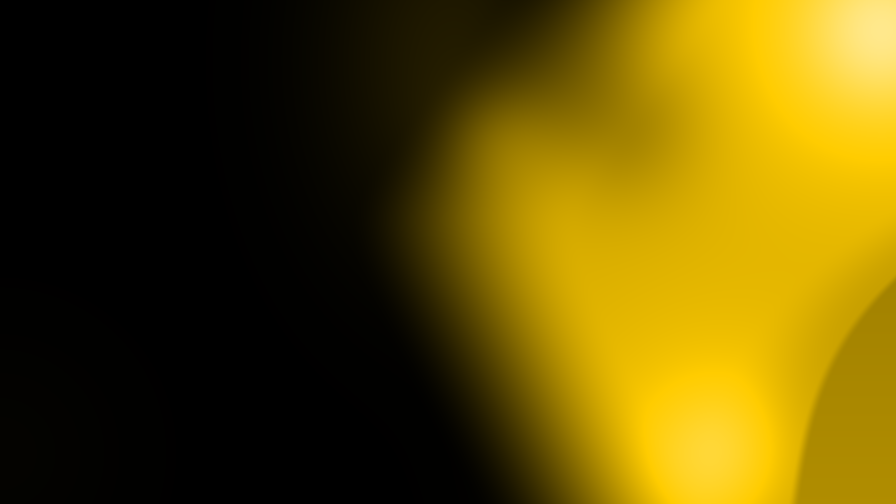
Reproduce this background procedurally as a Shadertoy shader.

```glsl
// Round falloff around a centre; spread is the squared radius
float glow(vec2 p, vec2 centre, float spread) {
    vec2 d = p - centre;
    return exp(-dot(d, d) / spread);
}

// Left border of the lit area: a rounded bend, steeper above than below
float bodyEdge(float y) {
    float h = y - 0.55;
    float slope = h > 0.0 ? 0.78 : 0.55;
    return 0.87 + length(vec2(0.06, slope * h));
}

// Black to gold up to 1, then towards pale yellow
vec3 goldRamp(float light) {
    vec3 gold = vec3(1.0, 0.8, 0.0);
    vec3 paleLift = vec3(0.0, 0.2, 1.0);
    return gold * clamp(light, 0.0, 1.0) + paleLift * max(light - 1.0, 0.0);
}

void mainImage(out vec4 fragColor, in vec2 fragCoord) {
    vec2 p = fragCoord / iResolution.y;

    // Soft golden body
    float body = smoothstep(-0.24, 0.22, p.x - bodyEdge(p.y));
    float light = 0.85 * body;

    // Faint haze on the dark side
    vec2 hazeOffset = (p - vec2(0.9, 0.88)) / vec2(0.24, 0.36);
    light += 0.13 * exp(-dot(hazeOffset, hazeOffset)) * (1.0 - body);
    light += 0.015 * glow(p, vec2(0.0, 0.1), 0.06);

    // Upper fold: lit shoulder beside a shaded hollow
    light += 0.14 * glow(p, vec2(0.98, 0.73), 0.012);
    light -= 0.24 * glow(p, vec2(1.23, 0.76), 0.025);

    // Corner light and lower hot spot
    vec2 corner = vec2(1.75, 0.94);
    light += 0.2 * glow(p, corner, 0.12) + 0.5 * glow(p, corner, 0.025);
    vec2 spot = vec2(1.417, 0.1);
    light += 0.15 * glow(p, spot, 0.08) + 0.22 * glow(p, spot, 0.015);

    // Curved fold at the lower right, with shade leading up to it
    float fold = p.x - (1.575 + 0.15 * p.y + 1.5 * p.y * p.y * p.y);
    light -= 0.1 * smoothstep(-0.2, 0.0, fold);
    light = mix(light, 0.69 - 0.12 * p.y, smoothstep(-0.012, 0.012, fold));

    fragColor = vec4(goldRamp(light), 1.0);
}
```
